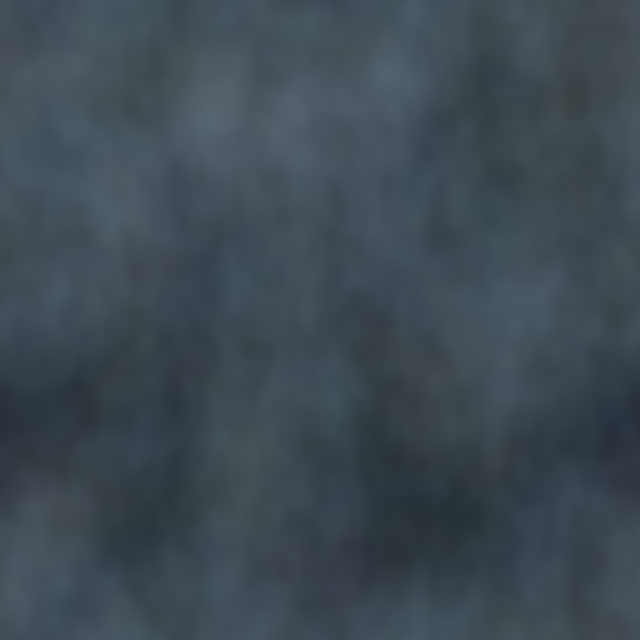
Give the GLSL for this texture, as a Shadertoy shader.

```glsl
// Soft, blurred slate-blue clouds that repeat seamlessly across the canvas.
// Periodic gradient noise in octaves plus a broad vertical swell sets the tone;
// two slower noise layers drift the hue faintly between blue, grey, teal and mauve.

const vec3 DARK_SLATE = vec3(0.168, 0.205, 0.233);
const vec3 PALE_SLATE = vec3(0.316, 0.372, 0.414);
const vec3 BLUE_SHIFT = vec3(-0.010, 0.000, 0.026);  // blue against grey
const vec3 MAUVE_SHIFT = vec3(0.010, -0.004, 0.002); // mauve against teal

const vec2 CLOUD_CELLS = vec2(4.0, 3.0); // lattice cells of the largest clouds
const vec2 TINT_CELLS = vec2(4.0, 4.0);
const int CLOUD_OCTAVES = 4;
const int TINT_OCTAVES = 3;
const float OCTAVE_GAIN = 0.60;
const float CLOUD_CONTRAST = 0.62;
const float SWELL_STRENGTH = 0.25;
const float SWELL_CREST = 0.80;          // height of the brightest band
const float SWELL_TILT = 0.05;           // sideways wander of that band
const float TAU = 6.2831853;

// Integer hash giving a unit gradient for a lattice point
vec2 latticeGradient(vec2 cell, float seed) {
    uvec3 q = uvec3(cell, seed) * uvec3(1597u, 3812u, 7919u) + 1013u;
    uint h = q.x ^ (q.y * 2654435u) ^ (q.z * 40503u);
    h = (h ^ (h >> 15)) * 739982445u;
    h = (h ^ (h >> 12)) * 695872825u;
    h ^= h >> 15;
    float angle = TAU * float(h & 65535u) / 65536.0;
    return vec2(cos(angle), sin(angle));
}

// Contribution of one cell corner, wrapped to the period
float corner(vec2 cell, vec2 local, vec2 offset, vec2 period, float seed) {
    vec2 gradient = latticeGradient(mod(cell + offset, period), seed);
    return dot(gradient, local - offset);
}

// Periodic gradient noise with quintic blending
float gradientNoise(vec2 p, vec2 period, float seed) {
    vec2 cell = floor(p);
    vec2 f = p - cell;
    vec2 w = f * f * f * (f * (f * 6.0 - 15.0) + 10.0);
    float low = mix(corner(cell, f, vec2(0.0, 0.0), period, seed),
                    corner(cell, f, vec2(1.0, 0.0), period, seed), w.x);
    float high = mix(corner(cell, f, vec2(0.0, 1.0), period, seed),
                     corner(cell, f, vec2(1.0, 1.0), period, seed), w.x);
    return mix(low, high, w.y);
}

// Octave sum; each layer is shifted so the lattices do not line up
float cloudNoise(vec2 uv, vec2 cells, int octaves, float seed) {
    float sum = 0.0;
    float amplitude = 1.0;
    for (int i = 0; i < octaves; i++) {
        float layer = seed + float(i);
        vec2 shift = fract(layer * vec2(0.618, 0.382));
        sum += amplitude * gradientNoise(uv * cells + shift, cells, layer);
        cells *= 2.0;
        amplitude *= OCTAVE_GAIN;
    }
    return sum;
}

void mainImage(out vec4 fragColor, in vec2 fragCoord) {
    vec2 uv = fragCoord / iResolution.xy;

    // Tone: broad wandering swell plus cloud octaves
    float crest = SWELL_CREST + SWELL_TILT * sin(TAU * uv.x);
    float swell = SWELL_STRENGTH * cos(TAU * (uv.y - crest));
    float clouds = CLOUD_CONTRAST * cloudNoise(uv, CLOUD_CELLS, CLOUD_OCTAVES, 3.0);
    float tone = clamp(0.5 + swell + clouds, -0.1, 1.2);

    // Hue drift
    float blueness = cloudNoise(uv, TINT_CELLS, TINT_OCTAVES, 21.0);
    float mauveness = cloudNoise(uv, TINT_CELLS, TINT_OCTAVES, 43.0);

    vec3 color = mix(DARK_SLATE, PALE_SLATE, tone);
    color += BLUE_SHIFT * blueness + MAUVE_SHIFT * mauveness;
    fragColor = vec4(color, 1.0);
}
```
